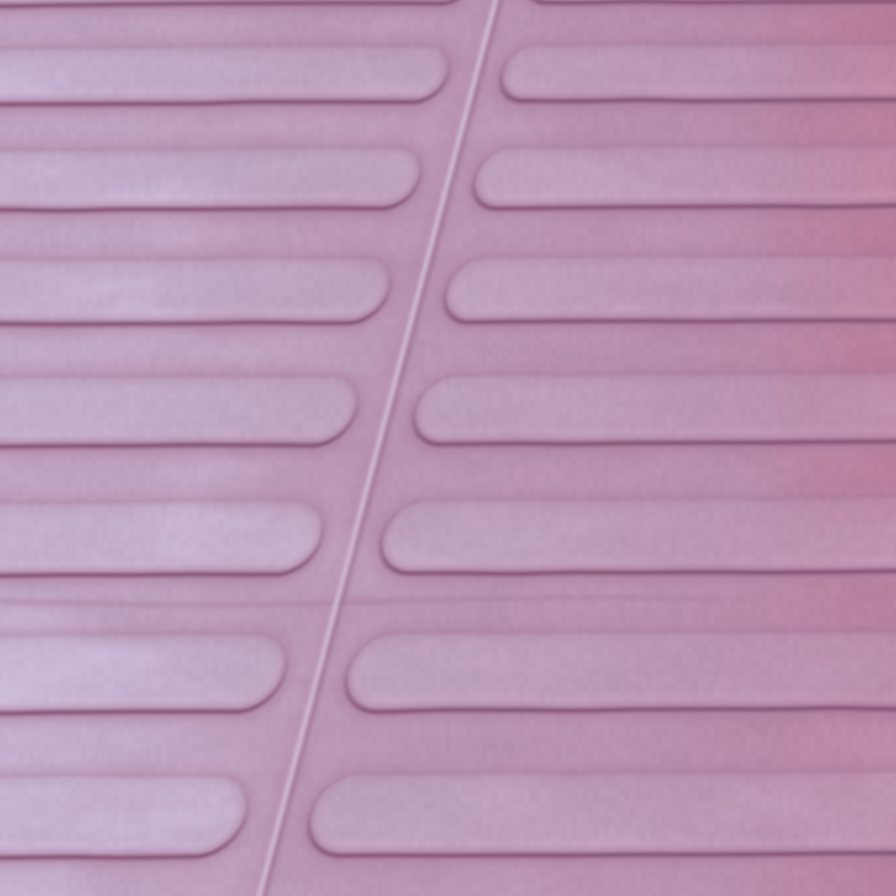
This texture is drawn by a Shadertoy shader. Its source:

```glsl
// Pink-lavender padded sheet: receding rows of raised round-ended bars on both sides of a slanted seam.

// Row layout, measured downward from the top edge: y = START + STEP * k + GROWTH * k * k
const float ROW_START  = 0.005;
const float ROW_STEP   = 0.1058;
const float ROW_GROWTH = 0.0043;
const float BAR_FILL   = 0.56;    // bar height as a share of its row
const float ROW_TILT   = 0.005;   // slight rise of the rows to the right

// Seam and the gaps between it and the bar ends
const float SEAM_TOP   = 0.553;
const float SEAM_SLOPE = -0.264;
const vec2  GAP_LEFT   = vec2(0.0305, 0.0085);   // at the top, growth downward
const vec2  GAP_RIGHT  = vec2(0.0280, 0.0060);

// Line widths
const float EDGE_WIDTH = 0.0034;
const float HALO_WIDTH = 0.011;
const float SEAM_WIDTH = 0.0036;

// Colours
const vec3 LAVENDER   = vec3(0.755, 0.655, 0.775);
const vec3 MAUVE      = vec3(0.730, 0.600, 0.712);
const vec3 ROSE       = vec3(0.725, 0.545, 0.660);
const vec3 HOT_ROSE   = vec3(0.740, 0.470, 0.570);
const vec3 EDGE_COLOR = vec3(0.540, 0.345, 0.475);
const vec3 HALO_COLOR = vec3(0.670, 0.485, 0.610);
const vec3 PEARL      = vec3(0.800, 0.735, 0.850);
const vec3 SEAM_LIGHT = vec3(0.810, 0.720, 0.815);

float hash(vec2 p) {
    p = fract(p * vec2(0.1031, 0.1137));
    p += dot(p, p.yx + 33.33);
    return fract((p.x + p.y) * p.x * 47.0);
}

float noise(vec2 p) {
    vec2 i = floor(p), f = fract(p);
    f = f * f * (3.0 - 2.0 * f);
    return mix(mix(hash(i), hash(i + vec2(1, 0)), f.x),
               mix(hash(i + vec2(0, 1)), hash(i + vec2(1, 1)), f.x), f.y);
}

float fbm(vec2 p) {
    float sum = 0.0, amp = 0.5;
    for (int i = 0; i < 4; i++) {
        sum += amp * noise(p);
        p = p * 2.03 + 17.3;
        amp *= 0.5;
    }
    return sum / 0.9375;
}

float bell(float d, float width) { return exp(-d * d / (width * width)); }

float rowY(float k) { return ROW_START + k * (ROW_STEP + ROW_GROWTH * k); }

float rowIndex(float y) {
    float root = sqrt(ROW_STEP * ROW_STEP + 4.0 * ROW_GROWTH * (y - ROW_START));
    return (root - ROW_STEP) / (2.0 * ROW_GROWTH);
}

// Signed distance to the nearest bar in x; how far its edge faces down (-1 to 1) in y
vec2 barField(float x, float y, float seamOffset) {
    float row = round(rowIndex(y) + 0.5 * BAR_FILL);
    float bottom = rowY(row), top = rowY(row - BAR_FILL);
    float radius = 0.5 * (bottom - top);
    vec2 gap = seamOffset < 0.0 ? GAP_LEFT : GAP_RIGHT;
    float capCentre = gap.x + gap.y * y + radius;
    vec2 v = vec2(max(capCentre - abs(seamOffset), 0.0), y - 0.5 * (top + bottom));
    float len = length(v);
    return vec2(len - radius, v.y / max(len, 1e-4));
}

void mainImage(out vec4 fragColor, in vec2 fragCoord) {
    vec2 p = fragCoord / iResolution.xy;
    p.y = 1.0 - p.y;
    float seamOffset = p.x - SEAM_TOP - SEAM_SLOPE * p.y;
    float wobble = 0.002 * (noise(p * vec2(14.0, 9.0)) - 0.5);
    vec2 bar = barField(p.x, p.y + ROW_TILT * (p.x - 0.2) + wobble, seamOffset);
    float inside = smoothstep(0.003, -0.003, bar.x);
    float facing = 0.5 + 0.5 * bar.y;

    // Broad light: lavender on the left, rose toward the upper right
    vec3 color = mix(LAVENDER, MAUVE, smoothstep(0.0, 0.5, p.x));
    color = mix(color, ROSE, smoothstep(0.45, 1.0, p.x));
    float glow = smoothstep(0.8, 1.05, p.x) * (1.0 - 0.7 * smoothstep(0.2, 0.95, p.y));
    color = mix(color, HOT_ROSE, 0.6 * glow);

    // Pearly clouds, streaks and fine grain
    float cloud = fbm(p * vec2(5.0, 13.0) + 4.0);
    float leftSide = 1.0 - smoothstep(0.05, 0.55, p.x);
    color = mix(color, PEARL, smoothstep(0.45, 0.8, cloud) * (0.12 + 0.5 * leftSide));
    color += 0.035 * (fbm(p * vec2(9.0, 30.0) + 31.0) - 0.5);
    color += 0.022 * (noise(p * vec2(170.0, 120.0)) - 0.5);

    // Raised bars: cooler top face, soft halo, dark lower edge
    color += inside * vec3(0.008, 0.026, 0.026) - (1.0 - inside) * vec3(0.004, 0.014, 0.010);
    color = mix(color, HALO_COLOR, bell(bar.x - 0.001, HALO_WIDTH) * mix(0.25, 0.5, facing));
    color += 0.025 * facing * bell(bar.x + 0.012, 0.006);
    float edge = bell(bar.x, EDGE_WIDTH) * mix(0.12, 0.9, facing * facing);
    color = mix(color, EDGE_COLOR, edge);

    // Faint crease across the sheet
    float crease = p.y - 0.671 - 0.004 * sin(p.x * 7.0);
    float creaseFade = 1.0 - smoothstep(0.7, 0.95, p.x);
    color = mix(color, HALO_COLOR, 0.38 * creaseFade * bell(crease, 0.004) * (1.0 - inside));

    // Seam: rosy bed, shaded side and bright ridge
    color = mix(color, HALO_COLOR, 0.22 * bell(seamOffset, 0.016));
    color = mix(color, EDGE_COLOR, 0.32 * bell(seamOffset - 0.006, 0.004));
    color = mix(color, SEAM_LIGHT, 0.85 * bell(seamOffset, SEAM_WIDTH));

    fragColor = vec4(clamp(color, 0.0, 1.0), 1.0);
}
```
